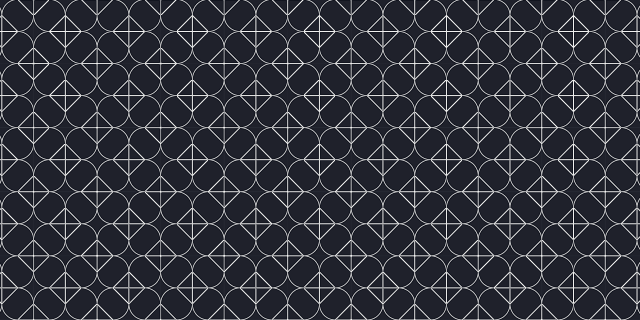
Write a Shadertoy shader that draws this pattern.

```glsl
// Pale line lattice of quartered diamonds and circle arcs on dark slate.

const vec2  PERIOD      = vec2(0.1985, 0.2003);   // repeat size, canvas height = 1
const vec2  CENTER      = vec2(-0.0018, 0.0010);  // a diamond centre, from mid canvas
const float LINE_WIDTH  = 0.0031;                 // diamonds and crosses
const float ARC_WIDTH   = 0.0023;
const float SEAM_WIDTH  = 0.0020;
const float NODE_RADIUS = 0.0034;
const float HALO_REACH  = 0.0060;                 // dark rim beside each line
const float SEAM_LIGHT  = 0.07;
const vec3  GROUND      = vec3(0.120, 0.130, 0.170);
const vec3  HALO        = vec3(0.070, 0.080, 0.120);
const vec3  INK         = vec3(0.950, 0.950, 0.945);

float hash(float n) {
    return fract(sin(n * 12.9898 + 4.1) * 43758.5453);
}

// Share of a pixel covered by a stroke whose centre line is at distance d.
float stroke(float d, float width, float pixel) {
    float nearSide = max(d - 0.5 * pixel, -0.5 * width);
    float farSide  = min(d + 0.5 * pixel,  0.5 * width);
    return clamp((farSide - nearSide) / pixel, 0.0, 1.0);
}

void mainImage(out vec4 fragColor, in vec2 fragCoord) {
    float pixel = 1.0 / iResolution.y;
    vec2 p = (fragCoord - 0.5 * iResolution.xy) * pixel - CENTER;

    // Half-period sites: even ones hold diamonds, odd ones hold four arcs.
    vec2 halfPeriod = 0.5 * PERIOD;
    vec2 g = p / halfPeriod;
    vec2 site = floor(g + 0.5);
    vec2 cell = abs(g - site);
    float unit = 0.5 * (halfPeriod.x + halfPeriod.y);
    bool diamondSite = mod(site.x + site.y, 2.0) < 0.5;
    bool onSeam = mod(site.x, 2.0) > 0.5;

    float ink = 0.0;
    float nearest;
    if (diamondSite) {
        float edge = (cell.x + cell.y - 0.5) * 0.70711 * unit;
        vec2 axis = cell * halfPeriod;
        float inside = clamp(0.5 - edge / pixel, 0.0, 1.0);
        float across = stroke(axis.y, LINE_WIDTH, pixel);
        float upright = stroke(axis.x, LINE_WIDTH, pixel);

        // Crosses on tile borders are uneven and carry a small node.
        if (onSeam) {
            across *= mix(0.75, 1.0, hash(site.y + 31.0));
            upright *= mix(0.55, 0.95, hash(site.x));
            float node = length(axis) - NODE_RADIUS;
            ink = clamp(0.5 - node / pixel, 0.0, 1.0);
        }
        ink = max(ink, inside * max(across, upright));
        ink = max(ink, stroke(abs(edge), LINE_WIDTH, pixel));
        nearest = abs(edge);
        if (edge < 0.0) nearest = min(nearest, min(axis.x, axis.y));
    } else {
        nearest = abs(length(cell - 0.5) - 0.5) * unit;
        ink = stroke(nearest, ARC_WIDTH, pixel);
    }

    // Faint joins run along the tile borders.
    vec2 seam = abs(fract(p / PERIOD) - 0.5) * PERIOD;
    float join = max(stroke(seam.x, SEAM_WIDTH, pixel) * hash(site.x + 7.0),
                     stroke(seam.y, SEAM_WIDTH, pixel) * hash(site.y + 53.0));

    float halo = 1.0 - smoothstep(0.5 * HALO_REACH, HALO_REACH, nearest);
    vec3 color = mix(GROUND, HALO, halo);
    color = mix(color, INK, SEAM_LIGHT * join);
    color = mix(color, INK, ink);
    fragColor = vec4(color, 1.0);
}
```
